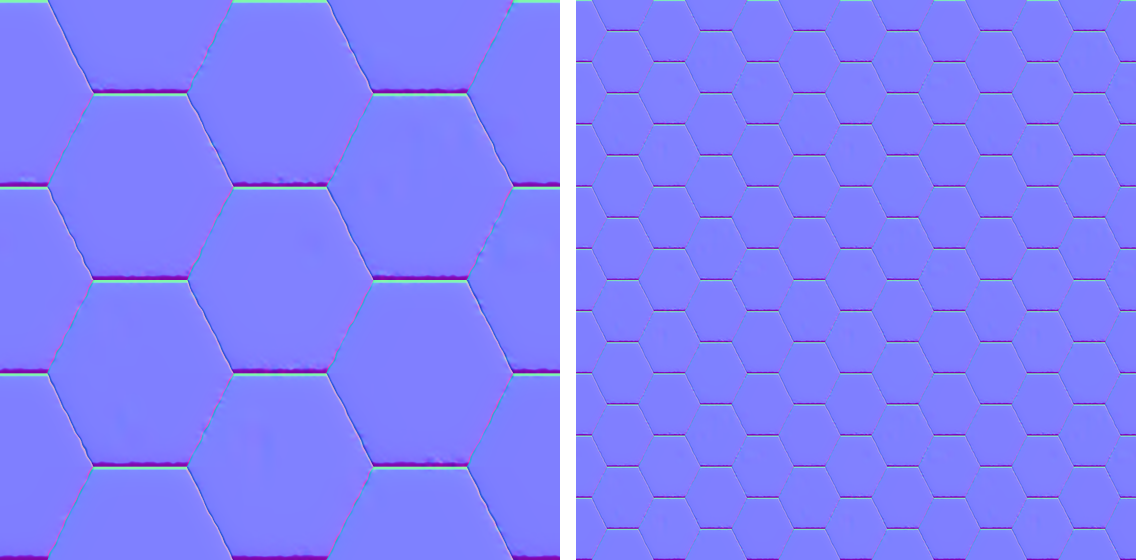
Left: one tile. Right: repeated 3 by 3.
This texture map is drawn by a Shadertoy shader. Its source:

```glsl
// Tangent-space normal map of flat-topped hexagonal tiles, four columns by three rows.
// Each tile sums outward bevel slopes from its edges; wrapping noise adds wobble,
// chipped rims and faint surface unevenness. The slope becomes an encoded normal.

float hash(vec2 p) {
    return fract(sin(dot(p, vec2(127.1, 311.7))) * 43758.5453);
}

// Value noise on a grid of whole cells that wraps at the canvas border
float wrapNoise(vec2 uv, vec2 cells) {
    vec2 p = uv * cells, i = floor(p), f = fract(p);
    f = f * f * (3.0 - 2.0 * f);
    vec2 lo = mod(i, cells), hi = mod(i + 1.0, cells);
    return mix(mix(hash(lo), hash(vec2(hi.x, lo.y)), f.x),
               mix(hash(vec2(lo.x, hi.y)), hash(hi), f.x), f.y);
}

// Downhill direction of the noise, measured over a small step
vec2 noiseSlope(vec2 uv, vec2 cells, float stepSize) {
    float here = wrapNoise(uv, cells);
    return here - vec2(wrapNoise(uv + vec2(stepSize, 0.0), cells),
                       wrapNoise(uv + vec2(0.0, stepSize), cells));
}

// Distances inside a unit-high tile to its flat (x) and slanted (y) edges
vec2 edgeDistances(vec2 p) {
    p = abs(p);
    return vec2(0.5 - p.y, 0.4472 - dot(p, vec2(0.8944, 0.4472)));
}

vec3 tileNormal(vec2 uv) {
    // Sideways wobble roughens the slanted joints and keeps flat ones straight
    vec2 q = uv * 3.0;
    q.x += 0.010 * (wrapNoise(uv, vec2(70.0)) - 0.5);

    // Two interleaved lattices of tile centres; keep the tile we are inside
    vec2 period = vec2(1.5, 1.0);
    vec2 p = mod(q + vec2(0.75, 0.0), period) - 0.5 * period;
    vec2 other = mod(q + vec2(0.0, 0.5), period) - 0.5 * period;
    vec2 d = edgeDistances(p), dOther = edgeDistances(other);
    if (min(dOther.x, dOther.y) > min(d.x, d.y)) {
        p = other;
        d = dOther;
    }
    d = max(d, 0.0);
    vec2 side = vec2(p.x < 0.0 ? -1.0 : 1.0, p.y < 0.0 ? -1.0 : 1.0);
    float lower = 0.5 - 0.5 * side.y;
    float rough = wrapNoise(uv, vec2(110.0));

    // Flat edges: steep lip, broader and more ragged along the bottom
    float lipWidth = mix(0.019, 0.021 + 0.014 * rough, lower);
    float flatRise = 2.8 * (1.0 - smoothstep(0.005, lipWidth, d.x))
                   + mix(0.13, 0.20, lower) * exp(-d.x / 0.045);

    // Slanted edges: thin broken lip, more continuous on falling joints
    float falling = step(0.0, side.x * side.y);
    float strength = mix(0.25 + 1.1 * rough, 0.8 + 0.3 * rough, falling);
    float slantRise = strength * (1.0 - smoothstep(0.003, 0.011, d.y))
                    + 0.11 * exp(-d.y / 0.045);

    vec2 slope = side * (vec2(0.0, flatRise) + vec2(0.8944, 0.4472) * slantRise);

    // Patchy dents and chips close to the rim
    float rim = exp(-d.x / mix(0.016, 0.028, lower)) * (0.6 + 0.6 * lower)
              + 0.6 * exp(-d.y / 0.016);
    float patches = 0.35 + 1.3 * smoothstep(0.5, 0.85, wrapNoise(uv, vec2(22.0)));
    slope += rim * patches * (noiseSlope(uv, vec2(72.0, 96.0), 0.004)
                            + 0.5 * noiseSlope(uv, vec2(150.0), 0.003));

    // Faint smears on the faces and a slight tilt per tile
    float smear = smoothstep(0.65, 0.95, wrapNoise(uv, vec2(9.0)));
    slope += 0.22 * smear * noiseSlope(uv, vec2(34.0, 20.0), 0.008);
    vec2 id = mod(round((q - p) * 4.0), 12.0);
    slope += 0.02 * (vec2(hash(id), hash(id + 31.0)) - 0.5);

    return normalize(vec3(slope, 1.0));
}

void mainImage(out vec4 fragColor, in vec2 fragCoord) {
    // Average a 3 by 3 grid of samples to smooth the thin joints
    vec3 normal = vec3(0.0);
    for (int k = 0; k < 9; k++) {
        vec2 offset = (vec2(k % 3, k / 3) - 1.0) / 3.0;
        normal += tileNormal((fragCoord + offset) / iResolution.xy) / 9.0;
    }
    fragColor = vec4(0.5 + 0.5 * normal, 1.0);
}
```
